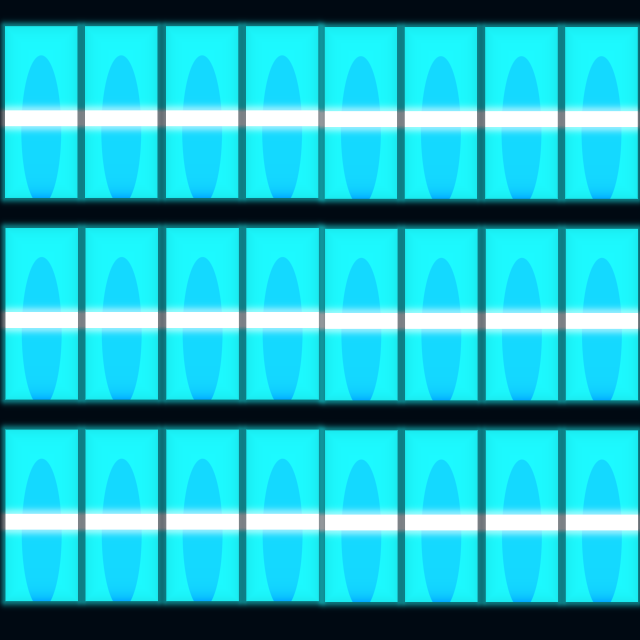
Write a WebGL 2 fragment shader that draws this pattern.

```glsl
#version 300 es
precision highp float;
// Three rows of eight glowing cyan panels on near-black, each with a blue
// ellipse and a white bar. Cells come from floor(); panels are box distances
// whose soft halos are summed over neighbouring columns.

uniform vec2 u_resolution;
out vec4 fragColor;

// Layout, in canvas units
const vec2 GRID = vec2(8.0, 3.0);
const vec2 PITCH = vec2(0.125, 0.3151);
const vec2 FIRST_CENTER = vec2(0.0648, 0.1947);
const vec2 PANEL_HALF = vec2(0.0566, 0.1341);
const float BAR_Y = -0.0098;
const float BAR_HALF = 0.0124;
const float ELLIPSE_Y = -0.0286;
const vec2 ELLIPSE_RADII = vec2(0.0312, 0.1172);

// Small misalignments between repeats
const float COLUMN_DRIFT = 0.0011;
const float ROW_SHIFT = 0.0007;
const float RIGHT_HALF_DROP = 0.0013;

// Light
const float HALO_WIDTH = 0.0076;
const float HALO_STRENGTH = 0.44;
const float BAR_GLOW_WIDTH = 0.0085;
const float BAR_GLOW_STRENGTH = 0.5;
const float RIM_WIDTH = 0.010;
const float RIM_SHADE = 0.07;

// Colours
const vec3 NIGHT = vec3(0.0, 0.035, 0.07);
const vec3 CYAN = vec3(0.11, 0.98, 1.0);
const vec3 ELLIPSE_BLUE = vec3(0.08, 0.85, 1.0);
const vec3 DEEP_BLUE = vec3(0.0, 0.66, 1.0);
const vec3 WHITE = vec3(1.0);

float boxDistance(vec2 p, vec2 halfSize) {
  vec2 q = abs(p) - halfSize;
  return length(max(q, 0.0)) + min(max(q.x, q.y), 0.0);
}

// First-order distance to an ellipse, accurate near its outline
float ellipseDistance(vec2 p, vec2 radii) {
  float k = length(p / radii);
  float slope = length(p / (radii * radii));
  return k * (k - 1.0) / max(slope, 1e-4);
}

float coverage(float d, float pixel) {
  return 1.0 - smoothstep(-0.5 * pixel, 0.5 * pixel, d);
}

float falloff(float d, float width) {
  float t = max(d, 0.0) / width;
  return exp(-t * t);
}

vec2 panelCenter(vec2 cell) {
  vec2 center = FIRST_CENTER + cell * PITCH;
  center.x += COLUMN_DRIFT * sin(2.2 * floor(cell.x * 0.5) - 0.3);
  center.x += ROW_SHIFT * step(cell.y, 1.5);
  center.y -= RIGHT_HALF_DROP * step(3.5, cell.x);
  return center;
}

// Lit face of one panel; p is relative to its centre
vec3 panelFace(vec2 p, float edge, float pixel) {
  vec3 color = CYAN * (1.0 - RIM_SHADE * exp(edge / RIM_WIDTH));

  // Ellipse, deepening where it meets the lower rim
  float ellipse = ellipseDistance(p - vec2(0.0, ELLIPSE_Y), ELLIPSE_RADII);
  float foot = exp(-(p.y + PANEL_HALF.y) / RIM_WIDTH);
  vec3 blue = mix(ELLIPSE_BLUE, DEEP_BLUE, clamp(foot, 0.0, 1.0));
  color = mix(color, blue, coverage(ellipse, pixel * 1.5));

  // White bar and its glow
  float bar = abs(p.y - BAR_Y) - BAR_HALF;
  color = mix(color, WHITE, BAR_GLOW_STRENGTH * falloff(bar, BAR_GLOW_WIDTH));
  return mix(color, WHITE, coverage(bar, pixel));
}

void main() {
  vec2 uv = gl_FragCoord.xy / u_resolution;
  float pixel = 1.0 / min(u_resolution.x, u_resolution.y);

  vec2 cell = floor((uv - FIRST_CENTER) / PITCH + 0.5);
  cell.x = floor(uv.x / PITCH.x);
  cell = clamp(cell, vec2(0.0), GRID - 1.0);

  // Halos of this panel and its side neighbours
  float halo = 0.0;
  for (int i = -1; i <= 1; i++) {
    vec2 other = cell + vec2(float(i), 0.0);
    if (other.x < 0.0 || other.x >= GRID.x) continue;
    float d = boxDistance(uv - panelCenter(other), PANEL_HALF);
    halo += HALO_STRENGTH * falloff(d, HALO_WIDTH);
  }

  vec2 p = uv - panelCenter(cell);
  float edge = boxDistance(p, PANEL_HALF);

  // The halo turns white beside the bar
  float barLight = falloff(abs(p.y - BAR_Y) - BAR_HALF * 0.7, BAR_GLOW_WIDTH * 0.7);
  vec3 color = mix(NIGHT, mix(CYAN, WHITE, barLight), min(halo, 1.0));

  color = mix(color, panelFace(p, min(edge, 0.0), pixel), coverage(edge, pixel));
  fragColor = vec4(color, 1.0);
}
```
